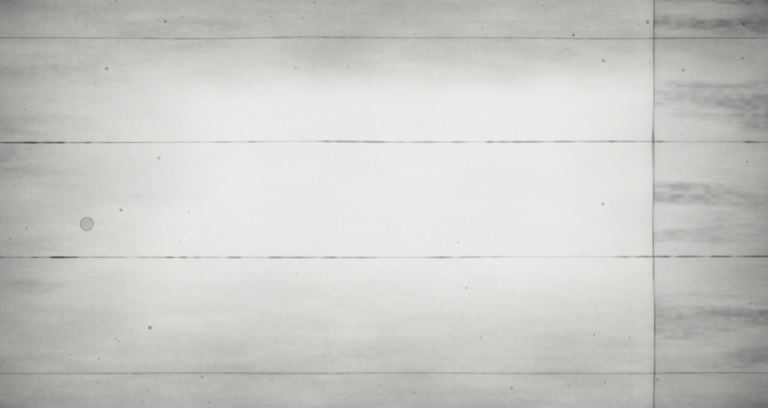
A Shadertoy shader for this texture:

```glsl
// Pale board-formed concrete wall: four horizontal seams and one upright joint.
// A soft central glow and dark corners set the tone; layered value noise adds
// stains and grain, and jittered cells scatter the small air pores.

float hash(vec2 p) {
    return fract(sin(dot(p, vec2(127.1, 311.7))) * 43758.5453);
}

float noise(vec2 p) {
    vec2 i = floor(p), f = fract(p);
    f = f * f * (3.0 - 2.0 * f);
    return mix(mix(hash(i), hash(i + vec2(1, 0)), f.x),
               mix(hash(i + vec2(0, 1)), hash(i + vec2(1, 1)), f.x), f.y);
}

float fbm(vec2 p) {
    float sum = 0.0, amp = 0.5;
    for (int i = 0; i < 5; i++) {
        sum += amp * noise(p);
        p = p * 2.03 + 17.3;
        amp *= 0.5;
    }
    return sum;
}

// Antialiased coverage of a shape within radius r of distance d
float cover(float d, float r) {
    float px = 1.0 / iResolution.y;
    return 1.0 - smoothstep(r - px, r + px, d);
}

// Dark pits with random place, size and depth in a grid of cells
float pores(vec2 p, float cell, float density) {
    vec2 id = floor(p / cell);
    vec2 center = (id + 0.2 + 0.6 * vec2(hash(id), hash(id + 31.7))) * cell;
    float size = hash(id + 11.9);
    float radius = cell * mix(0.015, 0.045, size * size);
    float depth = 0.3 + 0.7 * hash(id + 5.3);
    return cover(length(p - center), radius) * step(hash(id + 73.1), density) * depth;
}

void mainImage(out vec4 fragColor, in vec2 fragCoord) {
    vec2 uv = fragCoord / iResolution.xy;
    vec2 p = fragCoord / iResolution.y;
    float aspect = iResolution.x / iResolution.y;
    float jointX = 0.8515 * aspect + 0.005 * (noise(vec2(p.y * 9.0, 4.0)) - 0.5);
    float sidePanel = smoothstep(-0.002, 0.002, p.x - jointX);

    // Central glow with uneven borders
    vec2 g = uv + 0.07 * (vec2(fbm(p * 3.0), fbm(p * 3.0 + 40.0)) - 0.48);
    float glow = smoothstep(-0.1, 0.33, g.x) * (1.0 - smoothstep(0.72, 1.1, g.x))
               * smoothstep(0.04, 0.42, g.y) * (1.0 - smoothstep(0.74, 0.91, g.y));
    float grime = 1.0 - glow;
    float tone = 0.757 + 0.162 * glow - 0.025 * sidePanel;

    // Darkened edges and corners
    vec2 q = abs(uv * 2.0 - 1.0);
    float edgeX = pow(q.x, 6.0), edgeY = pow(q.y, 8.0);
    tone -= 0.13 * edgeX + 0.05 * edgeY + 0.07 * edgeX * edgeY;

    // Cloudy stains, horizontal brushing and fine grain
    tone += (fbm(p * vec2(5.0, 9.0)) - 0.48) * (0.02 + 0.11 * grime);
    tone += (fbm(p * vec2(9.0, 50.0) + 9.0) - 0.48) * (0.006 + 0.06 * grime);
    tone += (noise(p * 150.0) - 0.5) * (0.006 + 0.02 * grime);

    // Dark streaks across the side panel, faint ones on the left
    float streak = smoothstep(0.48, 0.8, fbm(p * vec2(2.5, 17.0) + 3.0));
    float speckle = 0.5 + 0.8 * noise(p * vec2(60.0, 110.0));
    tone -= streak * speckle * (0.14 * sidePanel + 0.07 * grime * (1.0 - uv.x));

    // Horizontal seams: soft outer pair, thin broken inner pair
    vec4 seamY = vec4(0.086, 0.370, 0.652, 0.907);
    for (int i = 0; i < 4; i++) {
        float k = float(i);
        float inner = (i == 1 || i == 2) ? 1.0 : 0.0;
        float d = abs(p.y - seamY[i] - 0.004 * (noise(vec2(p.x * 4.0, k * 7.0)) - 0.5));
        float wear = smoothstep(0.4, 0.8, noise(vec2(p.x * 7.0, k * 13.0 + 2.0)));
        float chips = noise(vec2(p.x * 60.0, k * 5.0));
        float leftWear = 1.0 - smoothstep(0.1, 0.4, uv.x);
        float broken = 0.06 + 0.2 * wear * chips + 0.16 * leftWear * chips;
        float depth = mix(0.07 + 0.05 * chips, broken, inner);
        tone -= depth * cover(d, 0.0014 + 0.0012 * wear * chips);
        tone -= 0.025 * exp(-d * 110.0) * (0.3 + grime);
    }

    // Upright joint with a pale strip beside it and a worn crossing
    float jointD = abs(p.x - jointX);
    float crossing = exp(-pow((p.y - 0.635) * 22.0, 2.0));
    float jointDepth = 0.09 + 0.12 * noise(vec2(p.y * 30.0, 8.0)) + 0.05 * crossing;
    tone -= jointDepth * cover(jointD, 0.0018 + 0.002 * crossing);
    tone -= 0.04 * exp(-jointD * 110.0);
    tone += 0.02 * grime * (1.0 - sidePanel) * smoothstep(jointX - 0.06, jointX - 0.03, p.x);

    // Air pores, thicker where the wall is dirty
    tone -= 0.24 * pores(p, 0.11, 0.06 + 0.3 * grime);
    tone -= 0.16 * pores(p + 3.7, 0.055, 0.03 + 0.2 * grime);

    // Round tie hole plug with a darker rim
    float hole = length(p - vec2(0.213, 0.451));
    tone -= 0.1 * cover(hole, 0.017) + 0.08 * cover(abs(hole - 0.016), 0.0015);

    // Slightly warm grey, clearest in the midtones
    vec3 warmth = mix(vec3(1.0, 0.992, 0.975), vec3(1.0, 0.999, 0.99), glow);
    fragColor = vec4(clamp(tone, 0.0, 1.0) * warmth, 1.0);
}
```
